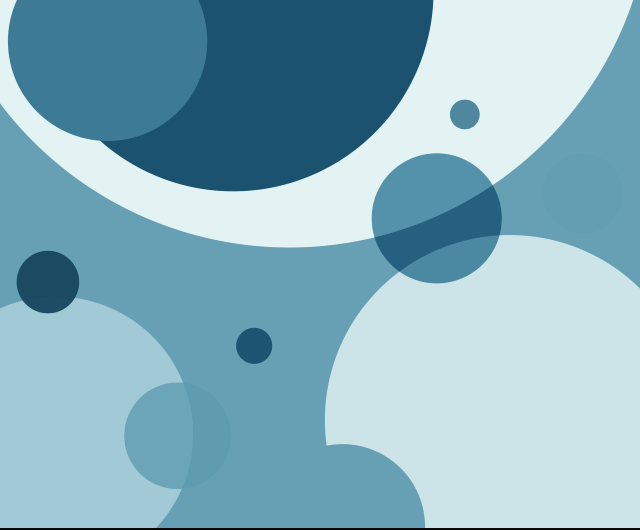
A WebGL 1 fragment shader for this background:

```glsl
precision highp float;
// Flat overlapping discs in teal, navy and pale blue, some of them translucent.

uniform vec2 u_resolution;

#define TEAL   vec3(0.405, 0.628, 0.710)
#define WHITE  vec3(0.890, 0.950, 0.950)
#define PALE   vec3(0.800, 0.895, 0.910)
#define SKY    vec3(0.630, 0.792, 0.840)
#define NAVY   vec3(0.104, 0.322, 0.435)
#define STEEL  vec3(0.240, 0.480, 0.585)
#define MIST   vec3(0.365, 0.605, 0.685)
#define TINT   vec3(0.370, 0.600, 0.700)
#define EDGE_SOFTNESS 1.3
#define BORDER_HEIGHT 0.0035

// Coverage of a disc, with lengths in canvas heights
float disc(vec2 p, vec2 center, float radius) {
  float soft = 0.5 * EDGE_SOFTNESS / u_resolution.y;
  return 1.0 - smoothstep(-soft, soft, length(p - center) - radius);
}

void main() {
  vec2 p = gl_FragCoord.xy / u_resolution.y;
  vec3 color = TEAL;

  // Nested discs at the upper left
  color = mix(color, WHITE, disc(p, vec2(0.546, 1.217), 0.684));
  color = mix(color, NAVY, disc(p, vec2(0.440, 1.017), 0.378));
  color = mix(color, STEEL, disc(p, vec2(0.203, 0.922), 0.188));

  // Large pale discs along the bottom, the right one with a bite
  color = mix(color, PALE, disc(p, vec2(0.962, 0.2075), 0.349));
  color = mix(color, TEAL, disc(p, vec2(0.646, 0.006), 0.156));
  color = mix(color, SKY, disc(p, vec2(0.105, 0.181), 0.2594));

  // Translucent discs
  color = mix(color, MIST, 0.78 * disc(p, vec2(0.335, 0.1777), 0.1005));
  color = mix(color, MIST, 0.45 * disc(p, vec2(1.099, 0.635), 0.0755));

  // Multiplying lens and its small companion
  color *= mix(vec3(1.0), TINT, disc(p, vec2(0.824, 0.588), 0.1227));
  color *= mix(vec3(1.0), TINT * 0.93, disc(p, vec2(0.877, 0.784), 0.028));

  // Dark dots
  color = mix(color, NAVY * 0.85, 0.95 * disc(p, vec2(0.0904, 0.4678), 0.059));
  color = mix(color, NAVY, 0.97 * disc(p, vec2(0.4796, 0.3475), 0.034));

  // Thin black border along the bottom
  float soft = 0.5 / u_resolution.y;
  color *= smoothstep(BORDER_HEIGHT - soft, BORDER_HEIGHT + soft, p.y);

  gl_FragColor = vec4(color, 1.0);
}
```
